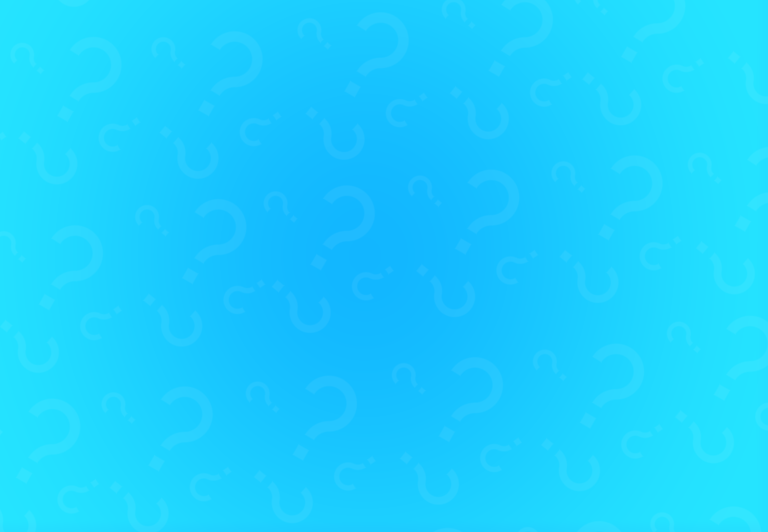
Give the GLSL for this background, as a Shadertoy shader.

```glsl
// Sky blue radial glow with faint, tilted hook-and-dot marks in slanted rows.

// Offset in the group (xy), hook radius (z) and turn in radians (w).
const vec4 MARKS[4] = vec4[4](
    vec4(0.0, 0.0, 0.0427, 0.0),
    vec4(-0.069, -0.186, 0.0314, -1.73),
    vec4(0.036, -0.137, 0.0215, 2.7),
    vec4(-0.134, 0.019, 0.0182, 1.38));

float hash(vec2 p) {
    return fract(sin(dot(p, vec2(127.1, 311.7))) * 43758.5453);
}

mat2 rotation(float angle) {
    float c = cos(angle), s = sin(angle);
    return mat2(c, s, -s, c);
}

// Thick arc of unit radius with straight ends, centred on the angle "middle".
float arc(vec2 p, float middle, float halfSpan) {
    p = rotation(-middle) * p;
    float r = length(p);
    return max(abs(r - 1.0) - 0.23, (abs(atan(p.y, p.x + 1e-6)) - halfSpan) * r);
}

// Hook, curved stem and a turned square dot.
float hookMark(vec2 p) {
    float hook = arc(p, 0.48, 2.1);
    float stem = arc(p + vec2(0.0, 2.0), 2.05, 0.55);
    vec2 q = abs(rotation(0.52) * (p - vec2(-1.24, -2.15)));
    float square = max(q.x, q.y) - 0.26;
    return min(min(hook, stem), square);
}

// Coverage of all marks near p, on a slanted lattice with slight jitter.
float markCoverage(vec2 p) {
    mat2 lattice = mat2(0.264, 0.030, -0.041, -0.338);
    vec2 origin = vec2(0.667, 0.594);
    vec2 home = floor(inverse(lattice) * (p - origin));
    float blur = 0.8 / iResolution.y + 0.0004;
    float coverage = 0.0;
    for (int j = -1; j <= 1; j++)
    for (int i = -1; i <= 1; i++) {
        vec2 cell = home + vec2(i, j);
        vec2 jitter = vec2(hash(cell), hash(cell + 17.3)) - 0.5;
        vec2 q = p - origin - lattice * cell - jitter * 0.03;
        for (int k = 0; k < 4; k++) {
            // A few groups lack their large mark.
            if (k == 0 && hash(cell + 41.7) > 0.9) continue;
            vec4 mark = MARKS[k];
            vec2 local = rotation(-mark.w) * (q - mark.xy) / mark.z;
            float d = hookMark(local) * mark.z;
            coverage = max(coverage, 1.0 - smoothstep(-blur, blur, d));
        }
    }
    return coverage;
}

void mainImage(out vec4 fragColor, in vec2 fragCoord) {
    vec2 p = fragCoord / iResolution.y;

    // Radial glow, deeper blue in the middle
    float radius = length((p - vec2(0.686, 0.52)) * vec2(1.06, 0.95));
    float glow = smoothstep(0.0, 0.9, radius);
    vec3 color = mix(vec3(0.07, 0.715, 1.0), vec3(0.145, 0.895, 1.0), glow);

    // Faint shade along the right and bottom edges
    float edge = min(iResolution.x / iResolution.y - p.x, p.y);
    color.g -= 0.02 * (1.0 - smoothstep(0.0, 0.025, edge));

    color = mix(color, vec3(1.0), 0.06 * markCoverage(p));
    fragColor = vec4(color, 1.0);
}
```
